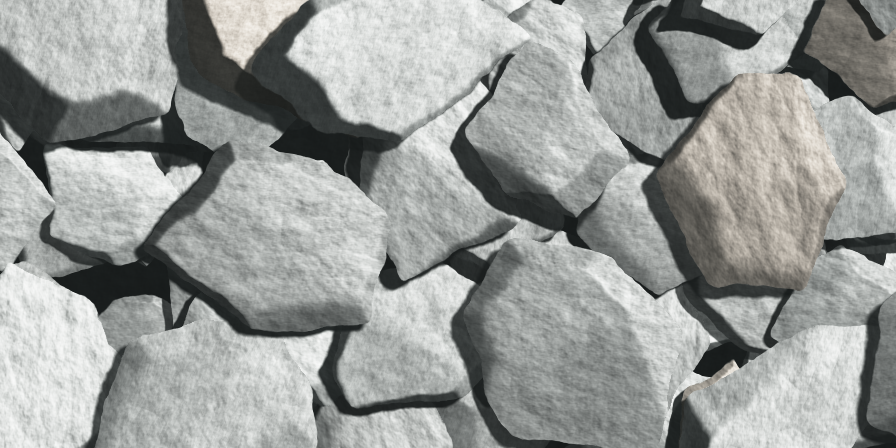
Give the GLSL for this texture, as a WebGL 1 fragment shader.

```glsl
precision highp float;
// A heap of broken grey stones in hard sunlight from the upper right.

uniform vec2 u_resolution;

#define SIDES 6
#define LAYERS 4
#define SUN normalize(vec3(0.55, 0.42, 0.92))
#define SHADOW_LENGTH 0.036
#define SUN_GAIN 0.93
#define AMBIENT vec3(0.112, 0.128, 0.129)
#define GREY vec3(0.972, 0.975, 0.960)
#define BEIGE vec3(1.0, 0.94, 0.88)
#define RAGGEDNESS 0.045
#define ROUGHNESS 2.5
#define CAP_HEIGHT 0.30
#define FACET_SHARPNESS 44.0

float hash(vec2 p) {
  return fract(sin(dot(p, vec2(127.1, 311.7))) * 43758.5453);
}

vec2 hash2(vec2 p) {
  return vec2(hash(p), hash(p + 17.3));
}

float noise(vec2 p) {
  vec2 i = floor(p), f = fract(p);
  f = f * f * (3.0 - 2.0 * f);
  return mix(mix(hash(i), hash(i + vec2(1, 0)), f.x),
             mix(hash(i + vec2(0, 1)), hash(i + vec2(1, 1)), f.x), f.y);
}

float fbm(vec2 p) {
  float sum = 0.0, amp = 0.5;
  for (int i = 0; i < 5; i++) {
    sum += amp * noise(p);
    p = mat2(1.6, 1.2, -1.2, 1.6) * p + 5.7;
    amp *= 0.5;
  }
  return sum;
}

mat2 turn(float a) {
  return mat2(cos(a), -sin(a), sin(a), cos(a));
}

float smoothMax(float a, float b, float k) {
  float h = max(k - abs(a - b), 0.0) / k;
  return max(a, b) + h * h * k * 0.25;
}

// Unit stone: x is the outline distance, yz the lean of its blended facets
vec3 stone(vec2 q, vec2 id) {
  float outline = -1.0, total = 0.0;
  vec2 lean = vec2(0.0);
  for (int k = 0; k < 2; k++) {
    vec2 tilt = (hash2(id + 3.1 + float(k) * 5.3) - 0.5) * (0.55 + 0.45 * float(k));
    float height = CAP_HEIGHT - dot(tilt, q);
    float w = exp(min(-FACET_SHARPNESS * height, 60.0));
    lean += w * tilt;
    total += w;
  }
  for (int k = 0; k < SIDES; k++) {
    vec2 r = hash2(id + float(k) * 2.37 + 0.5);
    float angle = (float(k) + 0.7 * r.x) * 6.2832 / float(SIDES);
    vec2 dir = vec2(cos(angle), sin(angle));
    float edge = dot(q, dir) - mix(0.72, 1.0, r.y);
    float slope = mix(0.5, 2.6, hash(r * 9.0 + id));
    float w = exp(min(FACET_SHARPNESS * slope * edge, 60.0));
    lean += w * slope * dir;
    total += w;
    outline = smoothMax(outline, edge, 0.08);
  }
  return vec3(outline, lean / total);
}

// Surface height of the broken rock: sharp chips over a fine layered grain
float relief(vec2 p, vec3 bed) {
  vec2 uv = turn(bed.z + 0.6) * (p - bed.xy) * vec2(1.0, 1.5) + bed.xy * 7.0;
  vec2 bent = uv + 0.06 * fbm(uv * 6.0 + 20.0);
  float chips = abs(noise(bent * 8.0) - 0.5) + 0.5 * abs(noise(bent.yx * 17.0 + 9.0) - 0.5);
  return fbm(uv * 17.0) + 0.7 * chips;
}

void main() {
  vec2 p = gl_FragCoord.xy / u_resolution.y;
  vec2 ragged = p + RAGGEDNESS * (vec2(fbm(p * 9.0), fbm(p * 9.0 + 31.0)) - 0.5);
  vec3 albedo = GREY * 0.9;
  vec3 bed = vec3(0.0);
  float sun = 0.0;

  // Stones from the bottom of the heap to the top
  for (int layer = 0; layer < LAYERS; layer++) {
    float level = float(layer);
    float cell = 0.21 + 0.065 * level;
    vec2 home = floor(ragged / cell + 0.37 * level);
    for (int j = -1; j <= 1; j++) {
      for (int i = -1; i <= 1; i++) {
        vec2 spot = home + vec2(i, j);
        vec2 id = spot + 61.7 * (level + 1.0);
        if (hash(id + 8.8) > 1.0 - 0.19 * level) continue;
        vec2 center = (spot + 0.2 + 0.6 * hash2(id) - 0.37 * level) * cell;
        float angle = 6.2832 * hash(id + 4.4);
        vec2 size = cell * mix(0.58, 0.75, hash(id + 6.6)) * vec2(1.0, mix(0.58, 0.95, hash(id + 7.7)));
        mat2 spin = turn(angle);
        vec2 q = spin * (ragged - center) / size;
        if (dot(q, q) > 6.0) continue;

        // Cast shadow first, then the stone over it
        vec2 reach = normalize(SUN.xy) * SHADOW_LENGTH * mix(0.5, 1.5, hash(id + 2.2));
        float shade = stone(q + spin * reach / size, id).x;
        sun *= mix(mix(0.0, 0.22, hash(id + 5.9)), 1.0, smoothstep(-0.02, 0.02, shade));
        vec3 body = stone(q, id);
        float soft = 0.7 / (u_resolution.y * size.y);
        float cover = 1.0 - smoothstep(-soft, soft, body.x);
        float lit = max(dot(normalize(vec3(body.yz * spin, 1.0)), SUN), 0.1);
        vec3 tint = mix(GREY, BEIGE, step(0.93, hash(id + 9.9)));
        albedo = mix(albedo, tint * mix(0.87, 1.1, hash(id + 1.1)), cover);
        sun = mix(sun, lit, cover);
        if (cover > 0.5) bed = vec3(center, angle);
      }
    }
  }

  // Rough surface, mineral speckle, sunlight and a soft highlight shoulder
  float bump = relief(p, bed) - relief(p + normalize(SUN.xy) * 0.004, bed);
  float stain = 0.9 + 0.2 * fbm((p - bed.xy) * 9.0 + bed.z);
  float speckle = noise(turn(0.5) * p * 190.0) + noise(turn(1.1) * p * 95.0) - 1.0;
  sun *= max(1.0 + ROUGHNESS * bump + 0.14 * speckle, 0.1);
  vec3 color = albedo * stain * (AMBIENT * (1.0 + bump) + SUN_GAIN * sun);
  color *= pow(1.0 + pow(color, vec3(6.0)), vec3(-1.0 / 6.0));
  gl_FragColor = vec4(color, 1.0);
}
```
